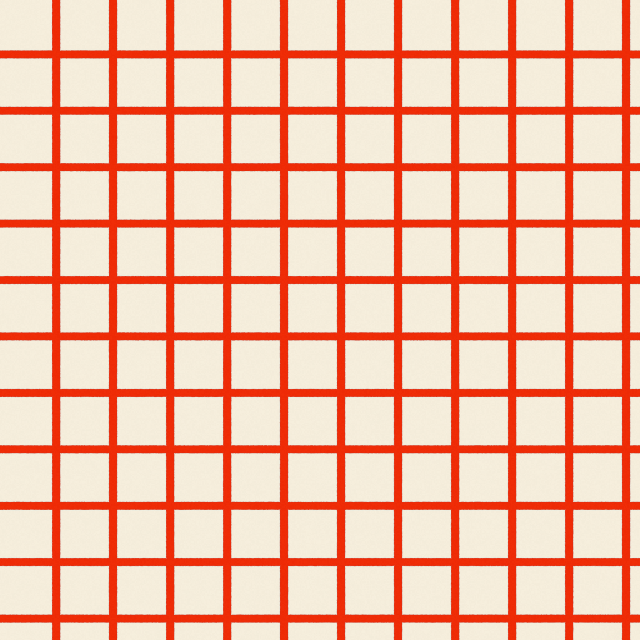
Write a Shadertoy shader that draws this pattern.

```glsl
// Hand-printed windowpane check: eleven red bands each way on cream paper.
// Each band is a repeated 1D distance, roughened by fine value noise so the
// ink edge looks slightly ragged, with a cooler rim and faint grain.

const vec3 PAPER = vec3(0.96, 0.93, 0.86);
const vec3 INK = vec3(0.935, 0.17, 0.025);

// Grid measures as fractions of the canvas height
const vec2 PITCH = vec2(0.08906, 0.08815);
const vec2 FIRST_LINE = vec2(0.0877, 0.0335);
const vec2 HALF_WIDTH = vec2(0.0064, 0.0062);
const float LAST_INDEX = 10.0;

float hash(vec2 p) {
    vec3 q = fract(vec3(p.xyx) * 0.1031);
    q += dot(q, q.yzx + 33.33);
    return fract((q.x + q.y) * q.z);
}

float valueNoise(vec2 p) {
    vec2 cell = floor(p);
    vec2 f = fract(p);
    f = f * f * (3.0 - 2.0 * f);
    float low = mix(hash(cell), hash(cell + vec2(1.0, 0.0)), f.x);
    float high = mix(hash(cell + vec2(0.0, 1.0)), hash(cell + 1.0), f.x);
    return mix(low, high, f.y);
}

// Signed distance to the nearest of a limited row of bands, negative inside
float bandDistance(float x, float first, float pitch, float halfWidth, float seed) {
    float index = clamp(floor((x - first) / pitch + 0.5), 0.0, LAST_INDEX);
    float drift = (hash(vec2(index + 20.0, seed)) - 0.5) * 0.0003;
    return abs(x - first - index * pitch - drift) - halfWidth;
}

// Fine tooth along the ink edge
float edgeRoughness(vec2 p) {
    return (valueNoise(p * 500.0 + 50.0) - 0.5) * 0.0005;
}

void mainImage(out vec4 fragColor, in vec2 fragCoord) {
    vec2 p = fragCoord / iResolution.y;
    float pixel = 1.0 / iResolution.y;

    // Crossing bands joined into one inked shape
    float vertical = bandDistance(p.x, FIRST_LINE.x, PITCH.x, HALF_WIDTH.x, 3.0);
    float horizontal = bandDistance(p.y, FIRST_LINE.y, PITCH.y, HALF_WIDTH.y, 7.0);
    float dist = min(vertical, horizontal) + edgeRoughness(p);
    float softness = max(0.7 * pixel, 0.0006);
    float coverage = 1.0 - smoothstep(-softness, softness, dist);

    // Faint mottling and fine grain, shared by paper and ink
    float mottle = valueNoise(p * 60.0) - 0.5;
    float grain = hash(floor(p * 512.0)) - 0.5;
    vec3 paper = PAPER + 0.002 * mottle + 0.012 * grain;
    vec3 ink = INK + vec3(0.012, 0.016, 0.008) * grain;

    // Thin cooler, darker rim where the ink pooled
    float rimOffset = dist / 0.0011;
    float rim = exp(-rimOffset * rimOffset);
    vec3 color = mix(paper, ink, coverage) + vec3(-0.07, 0.01, 0.05) * rim;
    fragColor = vec4(color, 1.0);
}
```
